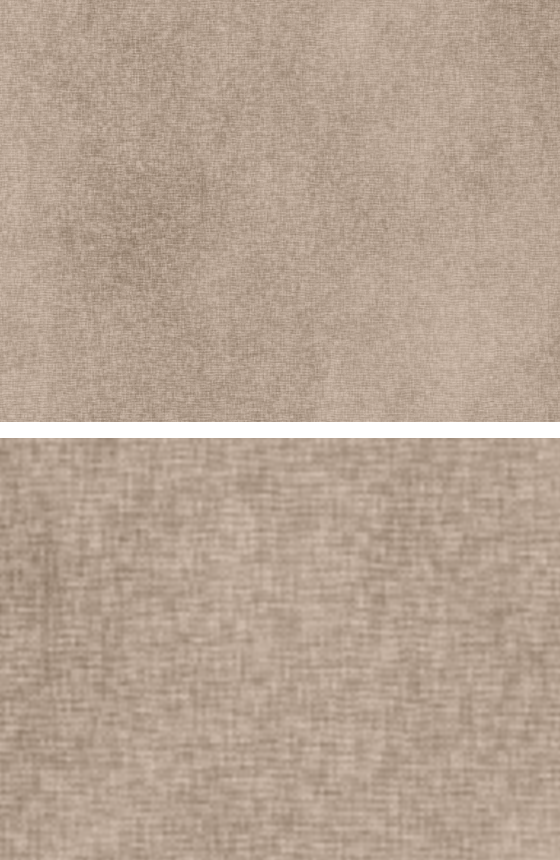
Top: the whole. Bottom: its middle third, enlarged.
A Shadertoy shader for this texture:

```glsl
float hash(vec2 cell) {
    vec3 q = fract(vec3(cell.xyx) * 0.1031);
    q += dot(q, q.yzx + 33.33);
    return fract((q.x + q.y) * q.z);
}

// Smooth value noise centred on zero
float noise(vec2 p) {
    vec2 cell = floor(p), f = fract(p);
    f = f * f * (3.0 - 2.0 * f);
    float low = mix(hash(cell), hash(cell + vec2(1, 0)), f.x);
    float high = mix(hash(cell + vec2(0, 1)), hash(cell + vec2(1, 1)), f.x);
    return mix(low, high, f.y) - 0.5;
}

// Worn patches, from broad clouds down to small mottling
float clouds(vec2 p) {
    float sum = 0.0, weight = 0.5;
    for (int i = 0; i < 6; i++) {
        sum += weight * noise(p);
        p = mat2(0.96, 0.28, -0.28, 0.96) * p * 2.13 + 17.3;
        weight *= 0.62;
    }
    return sum;
}

// Short crossing threads and fine fibre grain
float threads(vec2 p) {
    float weft = noise(p * vec2(85, 290) + 11.0);
    float warp = noise(p * vec2(290, 75) + 47.0);
    float grain = noise(p * 330.0 + 91.0);
    return 0.095 * weft + 0.085 * warp + 0.06 * grain;
}

// Fine horizontal rows with a slight wander
float ribs(vec2 p) {
    float wander = 0.7 * noise(p * vec2(9, 14)) + 0.5 * noise(p * vec2(60, 20));
    return sin(6.2832 * (p.y * 160.0 + wander));
}

void mainImage(out vec4 fragColor, in vec2 fragCoord) {
    vec2 p = fragCoord / iResolution.y;
    float worn = clouds(p * vec2(2.7, 2.2) + 5.0);

    // Vertical brushing breaks up the patches
    float brushing = noise(p * vec2(38, 9) + 23.0);
    float tone = 0.16 * worn + 0.022 * brushing;

    // Weave shows more strongly where the pile is dark
    tone += threads(p) * (1.0 - 0.9 * worn);
    tone += 0.017 * ribs(p) * (1.0 + 0.8 * noise(p * 25.0));

    // Light falls gently from the left
    tone += 0.012 * (0.67 - p.x);

    vec3 taupe = vec3(0.703, 0.627, 0.562);
    fragColor = vec4(taupe + tone * vec3(1.0, 1.01, 1.05), 1.0);
}
```
